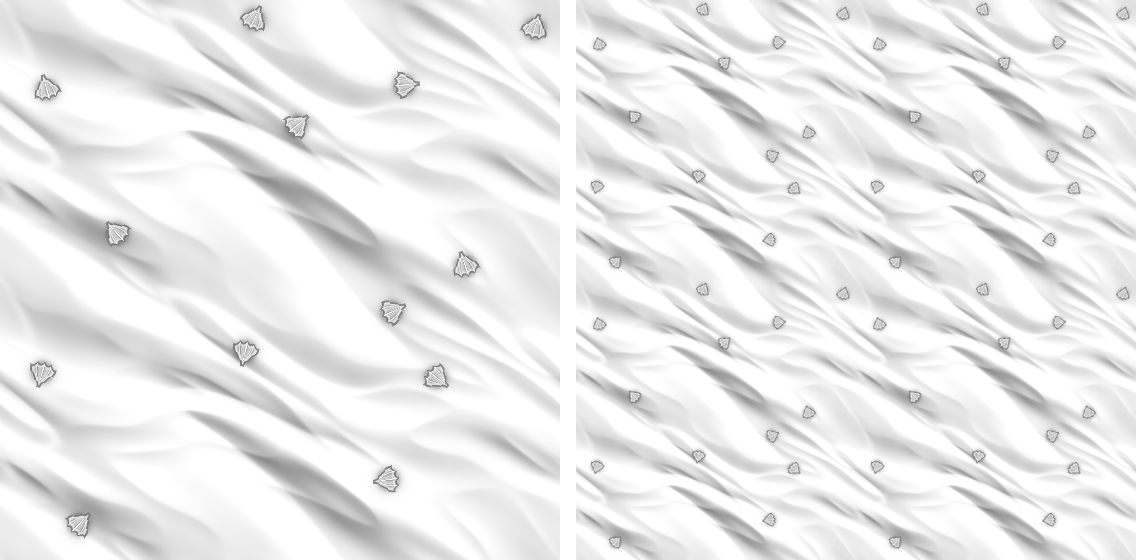
Left, the tile; right, the same tile 2 across and 2 down.
This texture is drawn by a Shadertoy shader. Its source:

```glsl
// Pale wind-blown drifts with soft grey slopes and thin bright crests, strewn with
// small ribbed shells. Drifts are the slope of folded, wrapped gradient noise in
// slanted coordinates; shells are distance shapes on a jittered, wrapped lattice.

const float BASE_SHADE = 0.055;      // darkness of a level drift
const float SLOPE_SHADE = 0.11;      // darkness added by slope
const float DEEP_SHADE = 0.014;      // extra darkness of the steepest slopes
const float SLOPE_SCALE = 5.3;       // typical slope of the height field
const float WARP = 0.25;             // bending of the drifts
const float FOLD_SOFTNESS = 0.035;   // rounding of the creases
const float CREST_WIDTH = 0.028;
const vec2 ACROSS = vec2(0.447, 0.894);  // direction across the drifts
const int SHELL_COUNT = 13;
const float SHELL_RADIUS = 0.026;
const float SHELL_JITTER = 0.2;

float hash(vec2 p) {
    vec3 a = fract(p.xyx * 0.1031);
    a += dot(a, a.yzx + 33.33);
    return fract((a.x + a.y) * a.z);
}

vec2 hash2(vec2 p) {
    return vec2(hash(p), hash(p + vec2(37.0, 71.0)));
}

float corner(vec2 cell, vec2 offset, vec2 period, float seed, vec2 f) {
    vec2 id = mod(cell + offset, period) + seed;
    return dot(normalize(hash2(id) - 0.5 + 1e-4), f - offset);
}

// Gradient noise that repeats after "period" cells.
float noise(vec2 unitPos, vec2 period, float seed) {
    vec2 p = unitPos * period;
    vec2 i = floor(p), f = p - i;
    vec2 w = f * f * f * (f * (f * 6.0 - 15.0) + 10.0);
    float low = mix(corner(i, vec2(0, 0), period, seed, f),
                    corner(i, vec2(1, 0), period, seed, f), w.x);
    float high = mix(corner(i, vec2(0, 1), period, seed, f),
                     corner(i, vec2(1, 1), period, seed, f), w.x);
    return mix(low, high, w.y);
}

// Slanted coordinates: whole-number factors keep the tile seamless.
vec2 driftCoords(vec2 p) {
    vec2 q = vec2(p.x, p.x + 2.0 * p.y);
    q.y += WARP * noise(q, vec2(2, 2), 11.0);
    return q;
}

float fold(float n) {
    return sqrt(n * n + FOLD_SOFTNESS * FOLD_SOFTNESS);
}

float height(vec2 p) {
    vec2 q = driftCoords(p);
    return 0.45 * noise(q, vec2(3, 4), 23.0)
         + 0.80 * fold(noise(q, vec2(2, 3), 47.0))
         - 0.20 * fold(noise(q, vec2(5, 7), 83.0));
}

float drifts(vec2 p) {
    const float STEP = 0.002;
    float slope = (height(p + ACROSS * STEP) - height(p - ACROSS * STEP)) / (2.0 * STEP);
    float z = slope / SLOPE_SCALE;
    float steep = max(z, 0.0);
    float dark = max(BASE_SHADE + SLOPE_SHADE * z + DEEP_SHADE * steep * steep, 0.0);

    // Faint mottling and broken bright crest lines.
    vec2 q = driftCoords(p);
    dark *= 1.0 + 0.3 * noise(q, vec2(14, 12), 131.0);
    float crest = noise(q, vec2(2, 3), 47.0) / CREST_WIDTH;
    float broken = smoothstep(-0.15, 0.2, noise(q, vec2(4, 3), 157.0));
    dark *= 1.0 - 0.65 * broken * exp(-crest * crest);
    return 1.0 - min(dark, 0.62);
}

// Draws one shell, in units of its radius, over the given tone.
float shell(float tone, vec2 q, float pixel) {
    float width = mix(0.1, 0.95, smoothstep(-1.1, 0.35, q.y));
    float u = clamp(q.x / width, -1.2, 1.2);
    float v = fract(u * 2.0) - 0.5;
    float scallop = 0.52 - 0.35 * u * u + 0.75 * v * v;
    float notch = 0.1 * fract(q.y * 2.0 + 0.3);
    float body = max(max(abs(q.x) - width + notch, q.y - scallop), -1.0 - q.y);

    // Contact shadow, ribbed face, light inner rim and dark outline.
    tone *= 1.0 - 0.24 * exp(-5.0 * max(length(q) - 0.75, 0.0));
    float face = 0.80 + 0.12 * v + 0.04 * u - 0.05 * q.y;
    face -= 0.12 * smoothstep(0.2, 0.36, abs(v));
    float rib = smoothstep(0.37, 0.45, abs(v)) * (1.0 - 0.5 * abs(u));
    face = mix(face, 0.98, rib);
    face = mix(face, 0.95, 0.6 * (1.0 - smoothstep(0.03, 0.1, abs(body + 0.16))));
    tone = mix(tone, face, 1.0 - smoothstep(-pixel, pixel, body));
    float outline = 1.0 - smoothstep(0.03, 0.03 + pixel, abs(body));
    return mix(tone, 0.42, 0.75 * outline);
}

void mainImage(out vec4 fragColor, in vec2 fragCoord) {
    vec2 uv = fragCoord / iResolution.xy;
    float tone = drifts(uv);
    float pixel = 1.0 / (iResolution.y * SHELL_RADIUS);

    // Scatter the shells; offsets wrap around the tile.
    for (int i = 0; i < SHELL_COUNT; i++) {
        float k = float(i);
        vec2 center = vec2(k, 5.0 * k) / float(SHELL_COUNT);
        center += SHELL_JITTER * (hash2(vec2(k, 5.0)) - 0.5);
        vec2 d = (fract(uv - center + 0.5) - 0.5) / SHELL_RADIUS;
        float angle = 6.2832 * hash(vec2(k, 19.0));
        float c = cos(angle), s = sin(angle);
        if (dot(d, d) < 9.0) tone = shell(tone, mat2(c, s, -s, c) * d, pixel);
    }
    fragColor = vec4(vec3(tone), 1.0);
}
```
